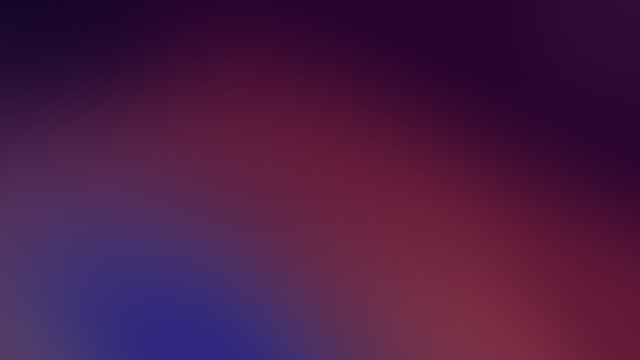
This background is drawn by a WebGL 1 fragment shader. Its source:

```glsl
precision highp float;
// Soft dusk gradient: a wine-red slope under a dark, arched night sky,
// warmed by a rose glow and cooled by mauve and blue glows at lower left.
// One hyperbolic arch sets the horizon; leaning bell-shaped glows tint it.

uniform vec2 u_resolution;

// Colours
const vec3 NIGHT  = vec3(0.150, 0.010, 0.180);
const vec3 WINE   = vec3(0.390, 0.095, 0.215);
const vec3 ROSE   = vec3(0.500, 0.185, 0.260);
const vec3 MAUVE  = vec3(0.310, 0.260, 0.430);
const vec3 BLUE   = vec3(0.180, 0.150, 0.500);
const vec3 INDIGO = vec3(0.080, 0.010, 0.150);
const vec3 PLUM   = vec3(0.190, 0.050, 0.210);

// Arch of the horizon, in canvas fractions
const vec2  ARCH_PEAK  = vec2(0.38, 0.80);
const float ARCH_ROUND = 0.12;
const float ARCH_SLOPE = 0.85;
const float ARCH_BLUR  = 0.27;

// Glows: centre and radius, then sideways lean per unit of height
const vec4 ROSE_SHAPE   = vec4(0.74, 0.0, 0.22, 0.40);
const vec4 MAUVE_SHAPE  = vec4(0.22, 0.0, 0.50, 0.60);
const vec4 BLUE_SHAPE   = vec4(0.30, 0.0, 0.23, 0.33);
const vec4 INDIGO_SHAPE = vec4(0.0, 1.0, 0.28, 0.25);
const vec4 PLUM_SHAPE   = vec4(1.0, 1.0, 0.22, 0.30);
const float ROSE_LEAN  = -0.35;
const float MAUVE_LEAN = -0.40;
const float BLUE_LEAN  = -0.35;

// Height of the rounded arch at x
float archHeight(float x) {
  float side = ARCH_SLOPE * (x - ARCH_PEAK.x);
  return ARCH_PEAK.y + ARCH_ROUND - length(vec2(ARCH_ROUND, side));
}

// Bell-shaped weight, flatter in the middle across its width
float glow(vec2 p, vec4 shape, float lean) {
  vec2 q = p - shape.xy;
  q.x -= lean * q.y;
  q /= shape.zw;
  q *= q;
  return exp(-q.x - q.x * q.x - q.y);
}

void main() {
  vec2 p = gl_FragCoord.xy / u_resolution;

  // Night sky fading into the wine slope
  float depth = archHeight(p.x) - p.y;
  vec3 color = mix(NIGHT, WINE, smoothstep(-ARCH_BLUR, ARCH_BLUR, depth));

  // Upper corners
  color = mix(color, INDIGO, glow(p, INDIGO_SHAPE, 0.0));
  color = mix(color, PLUM, glow(p, PLUM_SHAPE, 0.0));

  // Warm and cool glows rising from the lower edge
  color = mix(color, ROSE, glow(p, ROSE_SHAPE, ROSE_LEAN));
  color = mix(color, MAUVE, glow(p, MAUVE_SHAPE, MAUVE_LEAN));
  color = mix(color, BLUE, glow(p, BLUE_SHAPE, BLUE_LEAN));

  gl_FragColor = vec4(color, 1.0);
}
```
